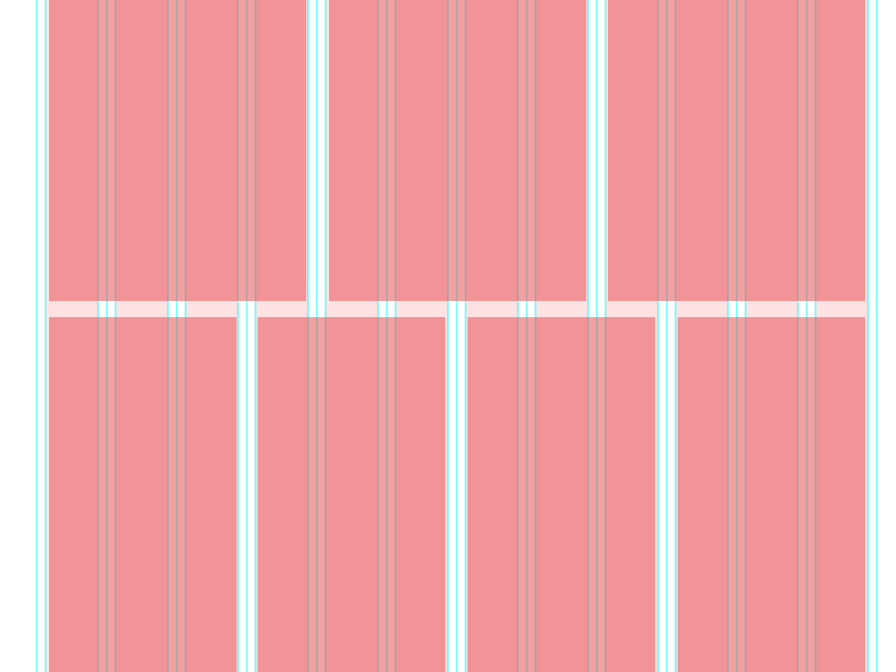
This pattern is drawn by a Shadertoy shader. Its source:

```glsl
// Twelve-column layout grid with cyan guides under two rows of translucent red panels.

// Share of a pixel of width px, centred on x, that lies between a and b.
float span(float x, float a, float b, float px) {
    return clamp((min(x + 0.5 * px, b) - max(x - 0.5 * px, a)) / px, 0.0, 1.0);
}

float guide(float x, float px) {
    return span(x, -0.0125, 0.0125, px);
}

// Row of evenly spaced panels; those from index firstShifted on sit slightly left.
float panelRow(float x, int count, float width, int firstShifted, float shift, float px) {
    float pitch = 12.0 / float(count);
    float cover = 0.0;
    for (int i = 0; i < count; i++) {
        float left = 0.05 + pitch * float(i) - (i >= firstShifted ? shift : 0.0);
        cover += span(x, left, left + width, px);
    }
    return cover;
}

void mainImage(out vec4 fragColor, in vec2 fragCoord) {
    // One unit is a column plus its gutter; the canvas is 9.6 units high.
    float px = 9.6 / iResolution.y;
    vec2 p = fragCoord * px - vec2(0.65, 0.0);

    // Pale columns and the guides on their edges and gutter centres.
    float columns = 0.0;
    float guides = guide(p.x + 0.125, px);
    for (int i = 0; i < 12; i++) {
        float x = p.x - float(i);
        columns += span(x, 0.0, 0.75, px);
        guides += guide(x, px) + guide(x - 0.75, px) + guide(x - 0.875, px);
    }
    vec3 color = mix(vec3(1.0), vec3(1.0, 0.89, 0.89), columns);
    color = mix(color, vec3(0.0, 1.0, 1.0), 0.53 * min(guides, 1.0));

    // Three wide panels above, four narrower ones below.
    float upper = panelRow(p.x, 3, 3.675, 2, 0.015, px) * span(p.y, 5.3, 10.0, px);
    float lower = panelRow(p.x, 4, 2.68, 1, 0.02, px) * span(p.y, -1.0, 5.07, px);
    color = mix(color, vec3(0.91, 0.33, 0.345), 0.55 * (upper + lower));

    fragColor = vec4(color, 1.0);
}
```
